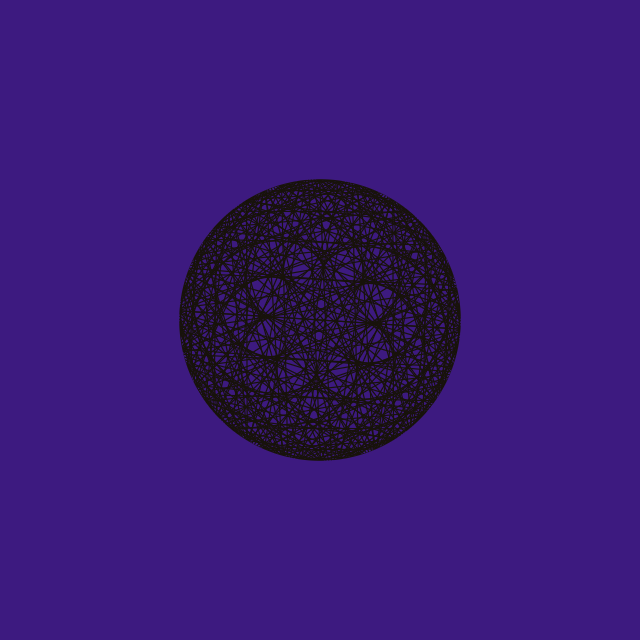
Reproduce this background procedurally as a Shadertoy shader.

```glsl
// A dark string-art disc of chords enveloping an eight-cusped star on violet.
const vec3 BACKGROUND = vec3(0.24, 0.10, 0.50);
const vec3 THREAD = vec3(0.09, 0.07, 0.04);
const vec2 CENTER = vec2(0.5);
const float RADIUS = 0.220;
const float THREAD_WIDTH = 0.0019;
const int CHORDS = 322;
const float START_TURNS = 7.0;   // turns made by the first end of the chord
const float END_TURNS = 15.0;    // turns made by the second end
const float TILT = -0.065;       // rotation of the whole disc, in radians
const float PI = 3.14159265;

// Distance to the line joining two angles on the rim.
float chordDistance(vec2 p, float startAngle, float endAngle) {
    float middle = 0.5 * (startAngle + endAngle);
    vec2 normal = vec2(cos(middle), sin(middle));
    return abs(dot(p, normal) - RADIUS * cos(0.5 * (endAngle - startAngle)));
}

// Combined opacity of all threads at a point.
float threadCoverage(vec2 p, float pixel) {
    float gap = 1.0;
    for (int i = 0; i < CHORDS; i++) {
        float t = 2.0 * PI * float(i) / float(CHORDS);
        float startAngle = START_TURNS * t + TILT;
        float endAngle = END_TURNS * t + PI + TILT;
        float d = chordDistance(p, startAngle, endAngle);
        gap *= 1.0 - clamp(0.5 + (0.5 * THREAD_WIDTH - d) / pixel, 0.0, 1.0);
    }
    return 1.0 - gap;
}

void mainImage(out vec4 fragColor, in vec2 fragCoord) {
    // Canvas units, centred on the disc
    float size = min(iResolution.x, iResolution.y);
    float pixel = 1.0 / size;
    vec2 p = (fragCoord - CENTER * iResolution.xy) / size;

    // Threads clipped softly at the rim
    float disc = clamp(0.5 + (RADIUS - length(p)) / pixel, 0.0, 1.0);
    float ink = 0.0;
    if (disc > 0.0) ink = disc * threadCoverage(p, pixel);

    fragColor = vec4(mix(BACKGROUND, THREAD, ink), 1.0);
}
```
